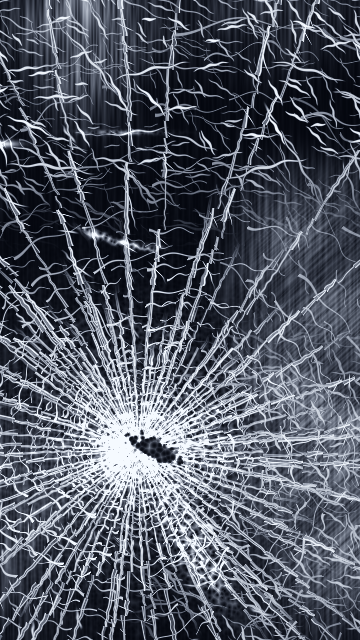
This texture is drawn by a WebGL 2 fragment shader. Its source:

```glsl
#version 300 es
precision highp float;
// Shattered dark glass: jagged rays and web cracks around a crushed impact point.
uniform vec2 u_resolution;
out vec4 fragColor;

const float TAU = 6.2831853;
const vec2 IMPACT = vec2(0.216, 0.298);
const int MAJORS = 22;
const float MAJOR_ANGLES[MAJORS] = float[](
  1.194, 1.477, 1.605, 1.777, 1.896, 2.034, 2.193, 2.286, 2.44, 0.919, 1.26,
  0.69, 0.325, 0.093, -0.075, -0.22, -0.51, -0.86, -1.155, -1.72, -2.2, -2.79);

float hash(float x, float y) {
  vec3 h = fract(vec3(x, y, x) * 0.1031);
  h += dot(h, h.yzx + 33.33);
  return fract((h.x + h.y) * h.z);
}

// Distance to the nearest jittered point
float cellular(vec2 p) {
  float nearest = 2.0;
  for (int k = 0; k < 9; k++) {
    vec2 c = floor(p) + vec2(k % 3 - 1, k / 3 - 1);
    nearest = min(nearest, distance(p, c + vec2(hash(c.x, c.y), hash(c.y, c.x + 71.3))));
  }
  return nearest;
}

float line(float d, float width) {
  float px = 0.75 / u_resolution.y;
  return 1.0 - smoothstep(width - px, width + px, abs(d));
}

float blob(vec2 p, float x, float y, float w, float h) {
  vec2 d = (p - vec2(x, y)) / vec2(w, h);
  return exp(-dot(d, d));
}

vec2 rotate(vec2 p, float a) {
  return vec2(cos(a) * p.x + sin(a) * p.y, cos(a) * p.y - sin(a) * p.x);
}

// Stepped crack: two strands, a pale gap and whiskers
float ray(vec2 q, float angle, float reach, float seed) {
  vec2 local = rotate(q, angle);
  float along = local.x, side = local.y;
  if (along < 0.0 || along > reach || abs(side) > 0.03) return 0.0;
  side += 0.005 * sin(along * 11.0 + seed * 4.0) * smoothstep(0.05, 0.4, along);
  side += 0.0008 * sin(along * 210.0 + 3.0 * sin(along * 67.0 + seed));
  float rate = 20.0 + 14.0 * hash(seed, 3.0);
  float s = along * rate + seed * 0.37 + 0.5 * sin(along * 37.0 + seed);
  float cell = floor(s), f = fract(s);
  float h = hash(cell, seed), k = hash(seed + 8.0, cell);
  float spread = smoothstep(0.02, 0.25, along);
  float gap = (0.0015 + 0.006 * k * (1.0 - f)) * spread;
  float d = side - (h - 0.5 + (f - 0.5) * 0.7) * 0.006 * spread;
  float strand = line(d, 0.0007 + 0.0009 * h);
  float twin = 0.9 * line(d - gap, 0.001) * step(0.25, hash(cell + 5.0, seed));
  float fill = (0.2 + 0.35 * h) * line(d - gap * 0.5, gap * 0.5);
  float whisker = line((f - 0.2 - 0.4 * k) / rate - side * (h - 0.3) * 2.0, 0.0012) * spread
    * (1.0 - smoothstep(0.004, 0.004 + 0.018 * k, abs(side))) * step(0.45, h);
  float light = max(max(strand, twin), max(fill, whisker));
  return light * (0.7 + 0.3 * k) * (1.0 - smoothstep(reach * 0.75, reach, along));
}

// Broken cross cracks, spaced wider with distance
float web(vec2 q, float sectors, float rings, float seed) {
  float r = max(length(q), 0.004);
  float a = (atan(q.y, q.x) / TAU + 0.5) * sectors;
  float id = mod(floor(a), sectors), f = fract(a), h = hash(id, seed);
  float s = log(r / 0.02) * rings + h * 6.0 + (h - 0.5) * 1.1 * f;
  float cell = floor(s);
  float offset = fract(s) - 0.3 - 0.4 * hash(cell, id + seed) + 0.06 * sin(a * 9.0 + cell * 2.0);
  float width = 0.0006 + 0.0022 * f * f * hash(cell + 40.0, id);
  return line(offset * r / rings, width) * step(0.33, hash(id + 17.0, cell + seed)) * (0.55 + 0.45 * h);
}

// Scattered slivers, tapered towards both tips
float splinters(vec2 p, float scale, float seed) {
  vec2 g = p * scale;
  float light = 0.0;
  for (int k = 0; k < 9; k++) {
    vec2 c = floor(g) + vec2(k % 3 - 1, k / 3 - 1);
    float h = hash(c.x + seed, c.y), t = hash(c.x, c.y + seed);
    vec2 d = rotate(g - c - vec2(h, t), -0.5 + (hash(c.y, c.x + seed) - 0.5) * 1.7);
    float taper = max(0.0, 1.0 - abs(d.x) / (0.3 + 0.65 * t));
    float bow = d.y + (h - 0.5) * 0.2 * d.x * d.x + 0.025 * sin(d.x * 11.0 + h * 20.0);
    float stroke = line(bow / scale, 0.0004 + 0.0022 * taper * h);
    light = max(light, stroke * smoothstep(0.0, 0.2, taper) * (0.45 + 0.55 * h));
  }
  return light;
}

void main() {
  vec2 p = gl_FragCoord.xy / u_resolution.y;
  p.x *= 0.5625 * u_resolution.y / u_resolution.x;
  vec2 q = p - IMPACT;
  float r = length(q);

  // Dusty haze and fine scratches
  float right = smoothstep(0.3, 0.5, p.x) * smoothstep(-0.1, 0.2, p.y) * (1.0 - smoothstep(0.62, 0.8, p.y));
  float dust = 0.4 * right + 0.5 * blob(p, 0.12, 0.96, 0.1, 0.12)
    + 0.2 * blob(p, 0.02, 0.2, 0.12, 0.2) + 0.2 * blob(p, 0.42, 0.99, 0.15, 0.08);
  float streaks = cellular(p * vec2(190.0, 9.0));
  float scratches = cellular(rotate(p, 0.75) * vec2(14.0, 210.0));
  float clouds = 0.7 + 0.3 * sin(p.x * 23.0 + 2.0 * sin(p.y * 17.0)) * sin(p.y * 13.0);
  float value = dust * clouds * (0.25 + 1.7 * mix(streaks, scratches, right * 0.65));
  value += 0.05 * streaks * streaks;

  // Long rays, then a dense ring of shorter ones
  float cracks = 0.0;
  for (int i = 0; i < MAJORS; i++)
    cracks = max(cracks, ray(q, MAJOR_ANGLES[i], 1.15, float(i)));
  for (float n = 0.0; n < 72.0; n++) {
    float angle = (n + 0.8 * hash(n, 12.0)) * TAU / 72.0;
    float reach = 0.17 + 0.29 * hash(n, 44.0) + 0.12 * (max(0.0, -cos(angle)) + max(0.0, -sin(angle)));
    cracks = max(cracks, 0.95 * ray(q, angle, reach, n + 50.0));
  }

  // Cross cracks and loose slivers
  float net = max(web(q, 31.0, 5.0, 2.0), max(web(q, 47.0, 6.0, 8.0), web(q, 19.0, 5.0, 15.0)));
  cracks = max(cracks, net * (1.0 - 0.4 * smoothstep(0.2, 0.45, r)));
  float lower = 0.75 * smoothstep(0.18, 0.32, p.x) * (1.0 - smoothstep(0.35, 0.55, p.y));
  float loose = max(smoothstep(0.6, 0.78, p.y), lower);
  for (float n = 0.0; n < 3.0; n++)
    cracks = max(cracks, loose * splinters(p, 12.0 + 9.0 * n, 4.0 + 83.0 * n));
  value = mix(min(value, 1.0), 1.0, cracks);

  // Crushed glass, its lower right trail and bright chips
  float crumbs = cellular(p * 120.0), chips = cellular(p * 55.0);
  vec2 trail = rotate(p - vec2(0.305, 0.14), -1.06);
  float crush = 0.6 * blob(p, 0.231, 0.3, 0.1, 0.06) + 0.24 * exp(-r * r / 0.035)
    + 0.6 * blob(trail, 0.0, 0.0, 0.09, 0.026);
  value += crush * (2.2 * crumbs * (0.3 + chips) - 0.1);
  float arc = p.y - 0.608 - 1.7 * pow(p.x - 0.26, 2.0) - 0.008 * chips;
  float span = smoothstep(0.11, 0.14, p.x) * (1.0 - smoothstep(0.22, 0.27, p.x));
  value += crumbs * (1.3 * exp(-arc * arc / 0.000025) * span + 0.7 * blob(p, 0.19, 0.793, 0.06, 0.004));
  value += 0.85 * blob(p, 0.005, 0.775, 0.024, 0.005);
  value += blob(p, 0.18, 0.29, 0.021, 0.036) * (0.3 + 0.9 * crumbs);

  // Dark ragged hole
  vec2 hole = rotate(p - vec2(0.242, 0.297), -0.5) / vec2(0.045, 0.017);
  float rim = length(hole) + 0.7 * chips + 0.4 * crumbs - 0.44;
  value = mix(0.02 + 0.5 * crumbs * crumbs, value, smoothstep(0.75, 1.1, rim));

  // Cold blue grey tint
  value = clamp(value, 0.0, 1.0);
  vec3 tint = mix(vec3(0.015, 0.025, 0.055), vec3(0.96, 0.98, 1.0), value);
  fragColor = vec4(tint + vec3(0.0, 0.06, 0.2) * value * (1.0 - value), 1.0);
}
```
